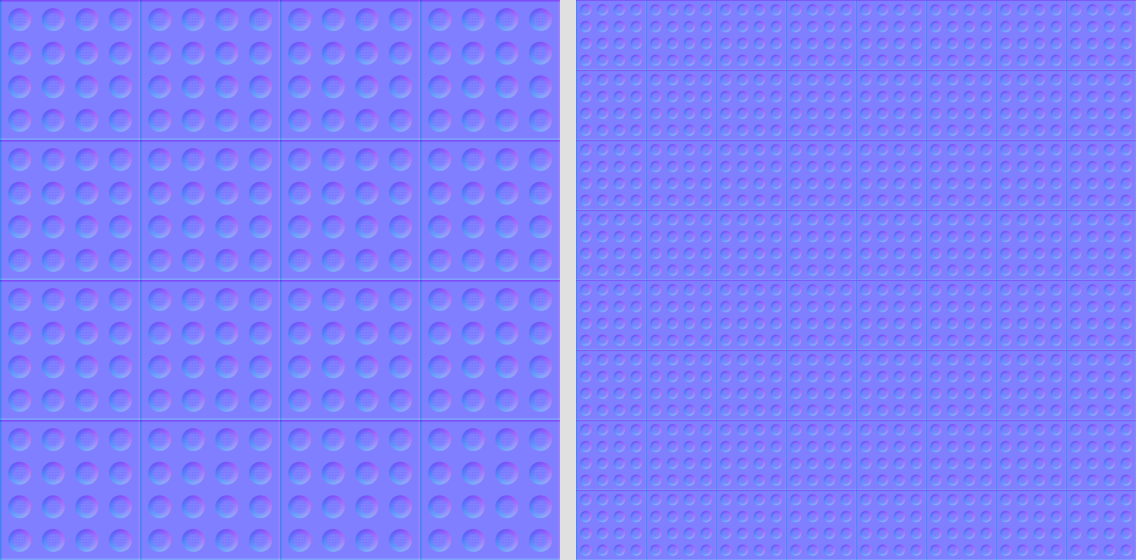
Left, the tile; right, the same tile 2 across and 2 down.
This texture map is drawn by a Shadertoy shader. Its source:

```glsl
// Tangent-space normal map of studded square tiles, 4 x 4 across the canvas.
// Each tile has bevelled edges and 4 x 4 round studs with finely dimpled tops;
// surface slopes are summed, then encoded as a colour (green points down).

const float TAU = 6.2831853;

// Outward slope along the tile border, steeper on the left and top sides.
vec2 bevelSlope(vec2 p, float pixel) {
    vec2 edge = 0.5 - abs(p);
    vec2 strength = mix(vec2(0.40), vec2(0.27), step(0.0, p));
    vec2 ramp = 1.0 - smoothstep(0.003, 0.020, edge);
    // Fade through zero at the seam, where the slope changes sign.
    return sign(p) * strength * ramp * clamp(2.0 * edge / pixel, 0.0, 1.0);
}

// Rounded rim slope of a stud, centred on q = 0.
vec2 studSlope(vec2 q, float pixel) {
    float r = length(q);
    float rise = smoothstep(0.028, 0.078, r);
    float inside = 1.0 - smoothstep(-0.6, 0.6, (r - 0.082) / pixel);
    return q / max(r, 1e-4) * 0.33 * rise * inside;
}

// Grid of tiny bumps on the flat top of a stud.
vec2 gripSlope(vec2 q) {
    vec2 phase = TAU * 48.0 * q;
    float top = 1.0 - smoothstep(0.044, 0.056, length(q));
    return 0.085 * top * sin(phase) * (0.5 + 0.5 * cos(phase.yx));
}

void mainImage(out vec4 fragColor, in vec2 fragCoord) {
    // Tile coordinates from -0.5 to 0.5, with y pointing down.
    vec2 p = fract(4.0 * fragCoord / iResolution.xy) - 0.5;
    p.y = -p.y;
    float pixel = 4.0 / min(iResolution.x, iResolution.y);

    // Nearest of the four studs along each axis.
    const float spacing = 0.24;
    vec2 stud = clamp(floor(p / spacing) + 0.5, -1.5, 1.5);
    vec2 q = p - stud * spacing;

    vec2 slope = bevelSlope(p, pixel) + studSlope(q, pixel) + gripSlope(q);
    vec3 normal = vec3(slope, sqrt(max(0.0, 1.0 - dot(slope, slope))));
    fragColor = vec4(0.5 * normal + vec3(0.497, 0.497, 0.5), 1.0);
}
```
